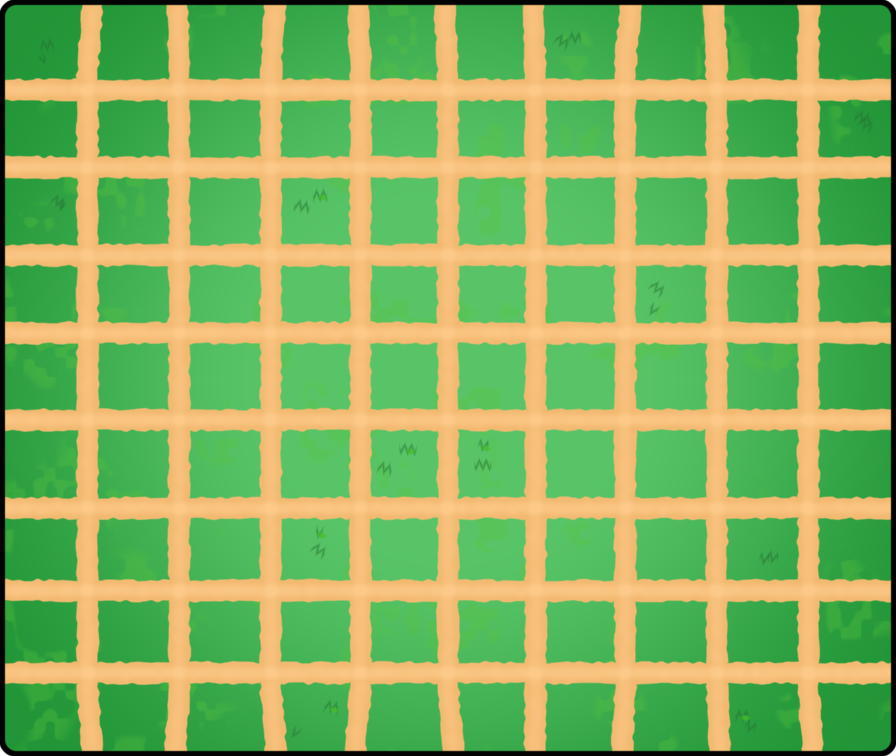
This pattern is drawn by a Shadertoy shader. Its source:

```glsl
const vec2 COUNT = vec2(10.0, 9.0);       // tiles across and down
const float PATH_HALF = 0.0141;           // half width of a path, canvas height = 1
const float RAGGED = 0.0034;              // depth of the torn path edge
const float RAGGED_FREQ = 120.0;
const float FEATHER = 0.0014;
const float BEND = 0.014;                 // sideways drift of paths near the frame
const float BORDER = 0.0066;
const float CORNER = 0.022;
const float MARK_CHANCE = 0.14;
const vec3 GRASS_LIGHT = vec3(0.345, 0.77, 0.405);
const vec3 GRASS_DARK = vec3(0.13, 0.585, 0.215);
const vec3 GRASS_YELLOW = vec3(0.34, 0.76, 0.24);
const vec3 SCUFF = vec3(0.14, 0.44, 0.19);
const vec3 LEAF = vec3(0.27, 0.74, 0.17);
const vec3 SAND = vec3(0.95, 0.725, 0.445);
const vec3 SAND_LIGHT = vec3(0.99, 0.79, 0.535);
const vec3 FRAME = vec3(0.01);
const vec3 PAGE = vec3(1.0);
const float TAU = 6.2831853;

float hash(vec2 p) {
    vec3 q = fract(p.xyx * vec3(0.1031, 0.1030, 0.0973));
    q += dot(q, q.yzx + 33.33);
    return fract((q.x + q.y) * q.z);
}

float noise(vec2 p) {
    vec2 i = floor(p), f = fract(p);
    f = f * f * (3.0 - 2.0 * f);
    vec2 e = vec2(0.0, 1.0);
    return mix(mix(hash(i), hash(i + e.yx), f.x),
               mix(hash(i + e), hash(i + 1.0), f.x), f.y);
}

float cover(float d, float soft) {
    return 1.0 - smoothstep(-soft, soft, d);
}

float roundedBox(vec2 p, vec2 halfSize, float r) {
    vec2 q = abs(p) - halfSize + r;
    return length(max(q, 0.0)) + min(max(q.x, q.y), 0.0) - r;
}

// Uneven spacing of the paths, by path index
vec2 pathShift(vec2 k) {
    float a = k.y * TAU / 8.0;
    return vec2(0.003 * sin(TAU * (5.0 - k.x) / 6.0),
                0.0022 + 0.0031 * sin(3.0 * a) - 0.0017 * cos(4.0 * a)
                + 0.0026 * cos(a) - 0.0019 * cos(2.0 * a));
}

float raggedEdge(float along, float index, float side) {
    float row = index * 7.0 + step(0.0, side) * 3.0;
    return RAGGED * (noise(vec2(along * RAGGED_FREQ, row)) - 0.5);
}

// Short slanted zigzag; a narrow one reads as a dash
float scuff(vec2 q, float halfWidth) {
    float zig = abs(fract(q.x / 0.009) - 0.5) * 4.0 - 1.0;
    return max(abs(q.y - zig * 0.005) * 0.45 - 0.0012, abs(q.x) - halfWidth);
}

vec3 addMarks(vec3 col, vec2 p, vec2 pitch, float px) {
    vec2 id = floor(p / pitch);
    if (hash(id + 41.0) > MARK_CHANCE) return col;
    for (float i = 0.0; i < 2.0; i++) {
        vec2 seed = id * 3.0 + i * 17.0;
        vec2 jitter = vec2(hash(seed + 5.0), hash(seed + 9.0)) - 0.5;
        vec2 q = p - (id + 0.5 + jitter * 0.45) * pitch;
        float a = mix(-0.7, 0.5, hash(seed + 13.0));
        q = mat2(cos(a), sin(a), -sin(a), cos(a)) * q;
        float size = mix(0.003, 0.011, hash(seed + 21.0));
        col = mix(col, SCUFF, 0.6 * cover(scuff(q, size), px + 0.0008));
        float leaf = (length((q - vec2(0.004, 0.003)) / vec2(1.7, 1.0)) - 0.0032);
        col = mix(col, LEAF, 0.8 * i * step(0.5, hash(seed + 29.0)) * cover(leaf, px + 0.0005));
    }
    return col;
}

void mainImage(out vec4 fragColor, in vec2 fragCoord) {
    float px = 1.0 / iResolution.y;
    vec2 size = vec2(iResolution.x * px, 1.0);
    vec2 p = fragCoord * px;
    p.y = 1.0 - p.y;                      // rows count from the top
    vec2 centred = p - 0.5 * size;
    vec2 pitch = size / COUNT;

    // Grass with a dark vignette and faint yellow tufts
    float radius = length(centred) / (0.5 * size.x);
    vec3 col = mix(GRASS_LIGHT, GRASS_DARK, smoothstep(0.35, 1.25, radius));
    float tuft = smoothstep(0.68, 0.8, noise(p * 17.0 + 3.0)) * smoothstep(0.4, 0.6, noise(p * 75.0));
    col = mix(col, GRASS_YELLOW, 0.35 * tuft);
    col = addMarks(col, p, pitch, px);

    // Sandy paths: x holds the vertical one, y the horizontal one
    vec2 k = clamp(round(p / pitch), vec2(1.0), COUNT - 1.0);
    vec2 d = p - k * pitch - pathShift(k);
    float drift = hash(vec2(k.x, step(0.5, p.y) + 60.0)) - 0.5;
    d.x -= BEND * drift * smoothstep(0.4, 0.5, abs(centred.y));
    vec2 torn = vec2(raggedEdge(p.y, k.x, d.x), raggedEdge(p.x, k.y + 20.0, d.y));
    vec2 edge = abs(d) - PATH_HALF + torn;
    float path = cover(min(edge.x, edge.y), max(FEATHER, px));
    vec2 core = 1.0 - smoothstep(0.1, 0.9, abs(d) / PATH_HALF);
    float glow = 0.45 * core.x + 0.7 * core.y + 0.25 * (noise(p * 90.0) - 0.5);
    col = mix(col, mix(SAND, SAND_LIGHT, clamp(glow, 0.0, 1.0)), path);

    // Rounded frame
    float outer = roundedBox(centred, 0.5 * size, CORNER);
    float inner = roundedBox(centred, 0.5 * size - BORDER, CORNER - BORDER);
    col = mix(FRAME, col, cover(inner, px));
    col = mix(PAGE, col, cover(outer - px, px));
    fragColor = vec4(col, 1.0);
}
```
